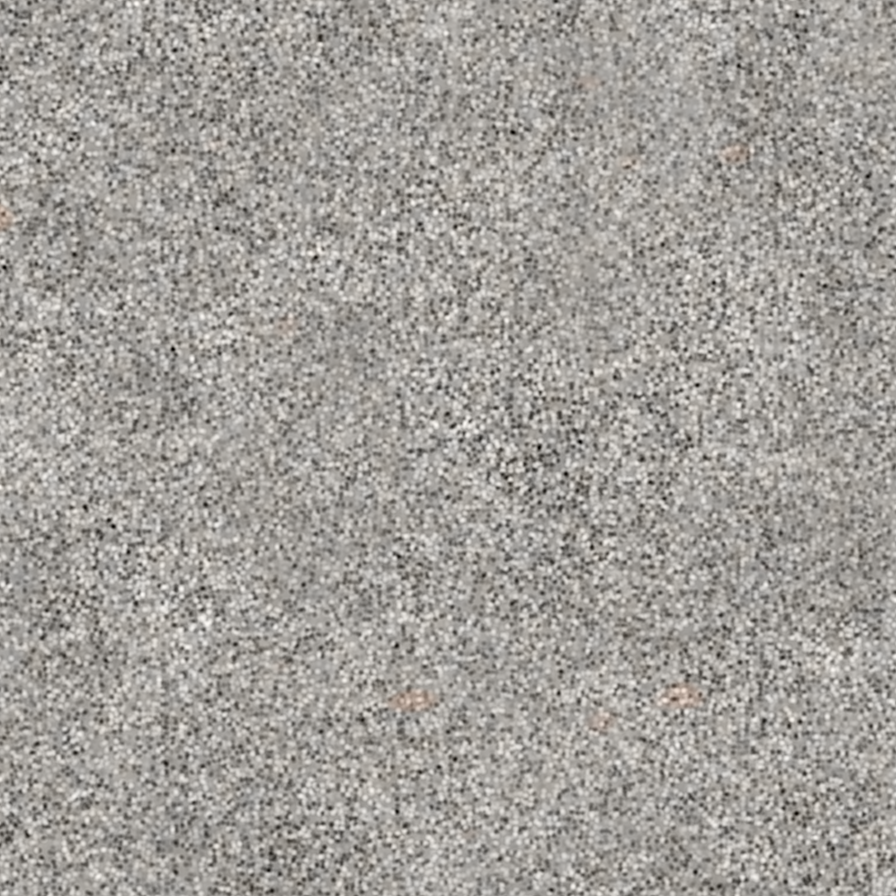
A three.js fragment shader for this texture:

```glsl
// Fine speckled grey stone: soft light and dark grains, faint mottling, rare rust stains.
// One cellular noise, summed from jittered round kernels, is reused at several scales
// to give the grains, the cloudy patches and the stains.

varying vec2 vUv;

const vec3 WARM_TINT = vec3(0.013, 0.0, -0.019);
const vec3 RUST_TINT = vec3(0.035, -0.025, -0.055);
const float BASE_TONE = 0.630;
const float GRAIN_CELLS = 190.0;
const float GRAIN_CONTRAST = 0.285;
const float KERNEL_RADIUS = 1.15;

// Three random values from 0 to 1 for one cell
vec3 hash3(vec2 cell) {
  vec3 p = fract(cell.xyx * vec3(0.1031, 0.1030, 0.0973));
  p += dot(p, p.yxz + 33.33);
  return fract((p.xxy + p.yzz) * p.zyx);
}

// Round bump with a shallow negative rim, zero beyond its radius
float grainKernel(vec2 offset, float radius) {
  float q = min(dot(offset, offset) / (radius * radius), 1.0);
  return (1.0 - q) * (1.0 - q) * (1.0 - 2.0 * q);
}

// Signed cellular noise: one randomly toned bump per cell
float cellNoise(vec2 p, float seed) {
  vec2 home = floor(p);
  float sum = 0.0;
  for (int y = -1; y <= 1; y++) {
    for (int x = -1; x <= 1; x++) {
      vec2 cell = home + vec2(float(x), float(y));
      vec3 rnd = hash3(cell + seed);
      vec2 center = cell + mix(vec2(0.15), vec2(0.85), rnd.xy);
      sum += (2.0 * rnd.z - 1.0) * grainKernel(p - center, KERNEL_RADIUS);
    }
  }
  return sum;
}

// Slow mottling in two layers
float mottle(vec2 uv, float cells, float seed) {
  return 0.6 * cellNoise(uv * cells, seed)
       + 0.4 * cellNoise(uv * cells * 2.7, seed + 19.0);
}

void main() {
  // Grains, with contrast that drifts from patch to patch
  float patchiness = mottle(vUv, 7.0, 61.0);
  float grain = cellNoise(vUv * GRAIN_CELLS, 137.0);
  grain *= GRAIN_CONTRAST * (1.0 + 0.35 * patchiness);

  // Tone: dark grains reach slightly further than light ones
  float clouds = mottle(vUv, 9.0, 211.0);
  float tone = BASE_TONE + grain - 0.6 * grain * grain + 0.07 * clouds;

  // Slight colour drift and sparse rust stains
  float warmth = 1.0 + 0.5 * cellNoise(vUv * 38.0, 307.0);
  float stain = smoothstep(0.85, 1.15, cellNoise(vUv * vec2(11.0, 17.0), 419.0));
  vec3 color = vec3(tone) + WARM_TINT * warmth + RUST_TINT * stain;

  gl_FragColor = vec4(clamp(color, 0.0, 1.0), 1.0);
}
```
